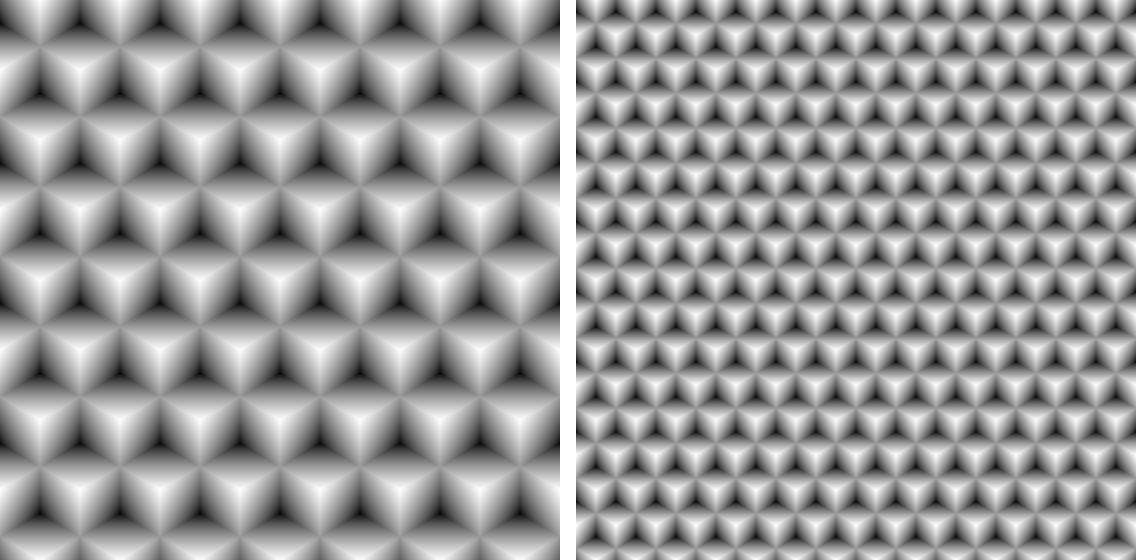
Left: one tile. Right: repeated 2 by 2.
This pattern is drawn by a Shadertoy shader. Its source:

```glsl
// Offset from the nearest peak of one rectangular grid of peaks
vec2 peakOffset(vec2 p, vec2 origin) {
    vec2 cell = vec2(2.0, 3.0);
    return mod(p - origin + 0.5 * cell, cell) - 0.5 * cell;
}

// Squared length with the column spacing of a regular hexagon grid
float hexLength2(vec2 d) {
    return 0.75 * d.x * d.x + d.y * d.y;
}

// Linear ramp on each of the three rhombic faces: 1 at the peak, 0 at the pits
float cubeRamp(vec2 d) {
    return clamp(1.0 - max(d.y, 0.75 * abs(d.x) - 0.5 * d.y), 0.0, 1.0);
}

void mainImage(out vec4 fragColor, in vec2 fragCoord) {
    // 7 cubes across, 8 staggered rows down
    vec2 p = fragCoord / iResolution.xy * vec2(14.0, 12.0);

    // Two interleaved grids form the staggered hexagon centres
    vec2 a = peakOffset(p, vec2(0.0, 1.5));
    vec2 b = peakOffset(p, vec2(1.0, 0.0));
    vec2 d = hexLength2(a) < hexLength2(b) ? a : b;

    // Tone curve lifts the midtones
    float shade = pow(cubeRamp(d), 0.73);
    fragColor = vec4(vec3(shade), 1.0);
}
```
